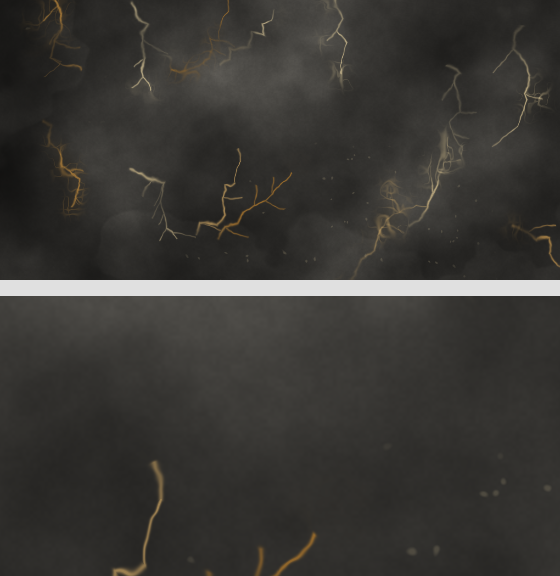
Top: the whole. Bottom: its middle third, enlarged.
Give the GLSL for this texture, as a Shadertoy shader.

```glsl
// Black marble: cloudy charcoal stone crossed by broken gold and cream veins.
// The stone is layered value noise; veins are random walks with side twigs,
// bent by noise and surrounded by a fine lace of mineral threads.

#define VEIN_COUNT 14
#define VEIN_STEPS 8
#define VEIN_WIDTH 0.0046
#define LACE_REACH 0.036
#define WARP 0.09
#define STONE_LEVEL 0.185
#define CLOUD_CONTRAST 1.75
#define STONE_TINT vec3(1.0, 0.975, 0.92)
#define GOLD vec3(0.60, 0.42, 0.17)
#define CREAM vec3(0.73, 0.67, 0.52)

float hash(vec2 p) {
    return fract(sin(dot(p, vec2(127.1, 311.7))) * 43758.5);
}

float noise(vec2 p) {
    vec2 i = floor(p), f = fract(p);
    f = f * f * (3.0 - 2.0 * f);
    return mix(mix(hash(i), hash(i + vec2(1, 0)), f.x),
               mix(hash(i + vec2(0, 1)), hash(i + vec2(1, 1)), f.x), f.y);
}

float fbm(vec2 p) {
    float sum = 0.0, amp = 0.516;
    for (int i = 0; i < 5; i++) {
        sum += amp * noise(p);
        p = mat2(1.6, 1.2, -1.2, 1.6) * p + 17.3;
        amp *= 0.5;
    }
    return sum;
}

float segmentDistance(vec2 p, vec2 a, vec2 b) {
    vec2 pa = p - a, ba = b - a;
    return length(pa - ba * clamp(dot(pa, ba) / dot(ba, ba), 0.0, 1.0));
}

vec2 heading(float angle) {
    return vec2(cos(angle), sin(angle));
}

float thread(float d, float width) {
    return exp(-d * d / (width * width));
}

// Stone brightness: broad glow, clouds, crisp-edged washes and fine grain
float stone(vec2 p, float aspect) {
    vec2 fromCentre = (p - vec2(0.48 * aspect, 0.5)) * vec2(0.9, 1.0);
    float glow = 1.0 - smoothstep(0.1, 1.05, length(fromCentre));
    float clouds = fbm(p * 2.6 + 4.0);
    float wash = smoothstep(0.0, 0.025, fbm(p * 1.7 + 9.0) - 0.54);
    float grain = noise(p * 110.0) + noise(p * 230.0) - 1.0;
    float tone = 0.55 * (glow - 0.54) + CLOUD_CONTRAST * (clouds - 0.5)
               + 0.15 * (wash - 0.4) + 0.05 * grain;
    return STONE_LEVEL * exp(tone);
}

// Returns line strength, closeness to a vein, and gold-to-cream tint
vec3 veins(vec2 p, float aspect) {
    float line = 0.0, near = 0.0, tintSum = 0.0, weightSum = 1e-5;
    for (int i = 0; i < VEIN_COUNT; i++) {
        float id = float(i) + 1.0;
        vec2 cell = vec2(mod(float(i), 7.0), floor(float(i) / 7.0));
        vec2 jitter = vec2(hash(vec2(id, 1.3)), hash(vec2(id, 2.7)));
        vec2 centre = (cell + 0.1 + 0.8 * jitter) / vec2(7.0, 2.0) * vec2(aspect, 1.0);
        float steep = step(0.58, hash(vec2(id, 3.1)));
        float angle = mix(0.6, -1.2, steep) + 0.7 * (hash(vec2(id, 4.9)) - 0.5);
        vec2 a = centre - 0.16 * heading(angle);
        if (distance(p, a) > 0.65) continue;

        float closest = 1.0;
        for (int j = 0; j < VEIN_STEPS; j++) {
            vec2 key = vec2(id, 10.0 + float(j));
            float turn = 1.9 * (hash(key) - 0.5);
            vec2 b = a + mix(0.03, 0.06, hash(key + 0.37)) * heading(angle + turn);
            float width = VEIN_WIDTH * (1.15 - 0.7 * float(j) / float(VEIN_STEPS));
            float d = segmentDistance(p, a, b);
            line = max(line, thread(d, width));

            // Side twig
            if (hash(key + 0.71) > 0.6) {
                float side = hash(key + 0.53) > 0.5 ? 1.0 : -1.0;
                vec2 tip = b + mix(0.04, 0.11, hash(key + 0.19)) * heading(angle + side);
                float twig = segmentDistance(p, b, tip);
                line = max(line, 0.75 * thread(twig, 0.7 * VEIN_WIDTH));
                d = min(d, twig);
            }
            closest = min(closest, d);
            a = b;
        }
        near = max(near, thread(closest, LACE_REACH));
        float weight = exp(-closest / 0.015);
        tintSum += weight * smoothstep(0.2, 0.65, hash(vec2(id, 5.3)));
        weightSum += weight;
    }
    return vec3(line, near, tintSum / weightSum);
}

void mainImage(out vec4 fragColor, in vec2 fragCoord) {
    vec2 p = fragCoord / iResolution.y;
    float aspect = iResolution.x / iResolution.y;
    vec3 color = stone(p, aspect) * STONE_TINT;

    // Veins fade in and out along their length
    vec2 bent = p + WARP * (vec2(fbm(p * 6.0), fbm(p * 6.0 + 31.0)) - 0.5);
    vec3 vein = veins(bent, aspect);
    float fade = mix(0.25, 1.0, smoothstep(0.25, 0.65, noise(p * 7.0 + 3.0)));
    fade *= 0.7 + 0.5 * noise(p * 60.0);

    // Lace: thin noise contours kept to patches beside the veins
    float ridge = 1.0 - abs(2.0 * noise(bent * 19.0 + 5.0) - 1.0);
    float fineRidge = 1.0 - abs(2.0 * noise(bent * 37.0) - 1.0);
    float lace = max(smoothstep(0.8, 1.0, ridge), 0.6 * smoothstep(0.75, 1.0, fineRidge));
    float patches = smoothstep(0.45, 0.75, noise(p * 4.5 + 21.0));
    lace *= vein.y * patches;

    // Scattered mineral specks
    vec2 grid = bent * 70.0;
    float speck = step(0.975, hash(floor(grid) + 0.5));
    speck *= 1.0 - smoothstep(0.1, 0.45, length(fract(grid) - 0.5));
    speck *= smoothstep(0.5, 0.75, noise(p * 3.0 + 40.0));

    vec3 mineral = mix(GOLD, CREAM, vein.z);
    color = mix(color, mineral, 0.07 * vein.y * patches);
    color = mix(color, mineral, clamp(0.9 * vein.x * fade + 0.5 * lace, 0.0, 0.9));
    color = mix(color, CREAM, 0.22 * speck);
    fragColor = vec4(color, 1.0);
}
```
